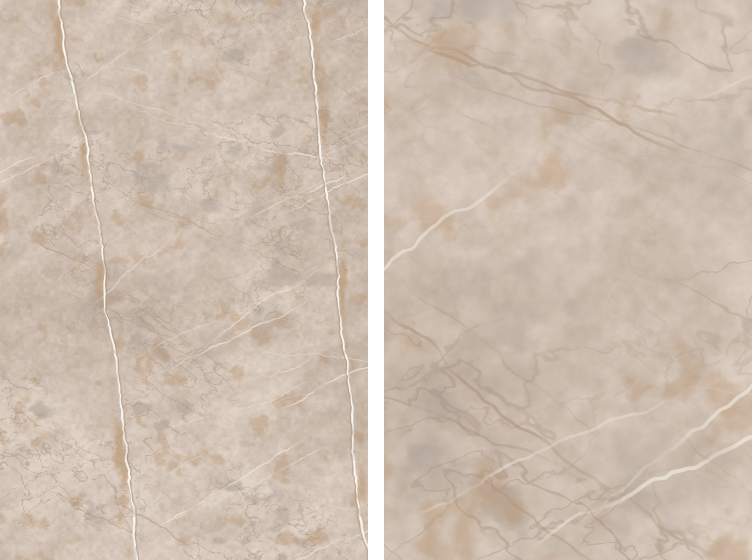
Left, the full canvas; right, a detail of the centre.
Write a WebGL 2 fragment shader that draws this texture.

```glsl
#version 300 es
precision highp float;
// Polished beige marble with white veins, ochre stains and fine brown cracks.
uniform vec2 u_resolution;
out vec4 fragColor;

float hash(vec2 p) {
    vec3 h = fract(p.xyx * 0.1031);
    h += dot(h, h.yzx + 33.33);
    return fract((h.x + h.y) * h.z);
}

float noise(vec2 p) {
    vec2 cell = floor(p), f = fract(p);
    f = f * f * (3.0 - 2.0 * f);
    return mix(mix(hash(cell), hash(cell + vec2(1, 0)), f.x),
               mix(hash(cell + vec2(0, 1)), hash(cell + 1.0), f.x), f.y);
}

vec2 rotate(vec2 p, float angle) {
    float c = cos(angle), s = sin(angle);
    return vec2(c * p.x + s * p.y, c * p.y - s * p.x);
}

float fbm(vec2 p) {
    float sum = 0.0, weight = 0.52;
    for (int i = 0; i < 5; i++) {
        sum += weight * noise(p);
        p = rotate(p, 0.65) * 2.03 + 17.3;
        weight *= 0.5;
    }
    return sum;
}

// Jagged sideways drift of a vein at distance t along it.
float wobble(float t, float seed) {
    return (noise(vec2(t * 11.0, seed)) - 0.5) * 0.020
         + (noise(vec2(t * 45.0, seed + 7.0)) - 0.5) * 0.007
         + (noise(vec2(t * 150.0, seed + 13.0)) - 0.5) * 0.003;
}

float stroke(float d, float width, float pixel) {
    return 1.0 - smoothstep(width - 0.7 * pixel, width + 0.7 * pixel, abs(d));
}

// Broken, tapering vein through a centre point.
float vein(vec2 p, vec2 centre, float angle, float halfLength, float width, float seed, float pixel) {
    vec2 q = rotate(p - centre, angle);
    if (abs(q.x) > halfLength || abs(q.y) > 0.03) return 0.0;
    float taper = 1.0 - smoothstep(0.45, 1.0, abs(q.x) / halfLength);
    float broken = 0.3 + 0.7 * smoothstep(0.25, 0.65, noise(vec2(q.x * 38.0, seed + 3.0)));
    return stroke(q.y - wobble(q.x, seed), width, pixel) * taper * broken;
}

// Groups of nearly parallel veins scattered over the slab.
float veinGroups(vec2 p, int groups, float angle, float spread, float width, float seed, float pixel) {
    float total = 0.0;
    for (int g = 0; g < groups; g++) {
        vec2 id = vec2(float(g) + 0.5, seed);
        vec2 home = vec2(hash(id) * 0.68, (float(g) + hash(id + 31.0)) / float(groups));
        float lean = angle + (hash(id + 57.0) - 0.5) * spread;
        for (int k = 0; k < 4; k++) {
            vec2 key = id + vec2(float(k) * 19.0, 83.0);
            vec2 shift = vec2(hash(key) - 0.5, hash(key + 11.0) - 0.5) * vec2(0.20, 0.10);
            float size = mix(0.04, 0.17, hash(key + 23.0));
            float strength = mix(0.25, 1.0, pow(hash(key + 41.0), 1.7));
            float line = vein(p, home + rotate(shift, -lean), lean + (hash(key + 5.0) - 0.5) * 0.16,
                              size, width * (0.5 + strength), key.x + key.y, pixel);
            total = max(total, line * strength);
        }
    }
    return total;
}

// Signed sideways distance to a long, steep vein.
float steepVein(vec2 p, float top, float run, float bulge, float seed) {
    float t = 1.0 - p.y;
    return p.x - top - run * t - bulge * t * (1.0 - t) - 0.7 * wobble(t, seed);
}

float stain(vec2 p, float d, float offset, float seed) {
    float band = (d - offset) / 0.010;
    return exp(-band * band) * smoothstep(0.42, 0.72, fbm(p * vec2(35.0, 14.0) + seed));
}

float cracks(vec2 p, float thickness) {
    return 1.0 - smoothstep(0.0, thickness, abs(fbm(p) - 0.5));
}

void main() {
    float pixel = 1.0 / u_resolution.y;
    vec2 p = gl_FragCoord.xy * pixel;

    // Cloudy stone body with fine grain
    float broad = fbm(p * 4.5 + 3.0) - 0.5;
    float mottle = fbm(rotate(p, 0.5) * vec2(22.0, 34.0)) - 0.5;
    float grain = fbm(p * 130.0 + 9.0) - 0.5;
    float tone = 0.10 * broad + 0.11 * mottle + 0.085 * grain;
    tone += 0.018 * (smoothstep(0.45, 0.0, p.y) - 0.4);
    vec3 color = vec3(0.811, 0.752, 0.699) + tone * vec3(1.0, 1.08, 1.15);

    // Grey clouds and crackled patches
    float patches = smoothstep(0.47, 0.68, fbm(p * 7.0 + 41.0));
    float blotch = smoothstep(0.58, 0.74, fbm(p * vec2(24.0, 30.0) + 71.0));
    color = mix(color, vec3(0.69, 0.64, 0.60), blotch * (0.15 + 0.45 * patches));
    float crackle = cracks(rotate(p, -0.55) * vec2(13.0, 26.0) + 5.0, 0.022);
    crackle = max(crackle, cracks(rotate(p, 0.5) * vec2(17.0, 34.0) + 29.0, 0.020) * 0.8);
    color = mix(color, vec3(0.66, 0.58, 0.51), crackle * (0.10 + 0.42 * patches));

    // Ochre stains beside the steep veins and in scattered flecks
    float left = steepVein(p, 0.104, 0.139, 0.050, 4.0);
    float right = steepVein(p, 0.547, 0.108, 0.012, 22.0);
    float ochre = stain(p, left, -0.007, 12.0) + stain(p, right, 0.009, 52.0);
    ochre += 0.6 * smoothstep(0.63, 0.78, fbm(p * 28.0 + 97.0));
    color = mix(color, vec3(0.72, 0.58, 0.44), clamp(ochre, 0.0, 1.0) * 0.62);

    // Thin brown fissures falling to the right, pale veins rising to it
    float fissures = veinGroups(p, 7, -0.50, 0.45, 0.0007, 6.0, pixel);
    color = mix(color, vec3(0.67, 0.56, 0.46), fissures * 0.55);
    float pale = veinGroups(p, 12, 0.50, 0.25, 0.0008, 15.0, pixel);
    pale = max(pale, 0.7 * veinGroups(p, 3, -0.22, 0.25, 0.0008, 37.0, pixel));
    pale = max(pale, vein(p, vec2(0.48, 0.733), -0.20, 0.14, 0.0014, 61.0, pixel));
    color = mix(color, vec3(0.93, 0.90, 0.86), pale * 0.80);

    // Steep white veins with a faint dark rim
    float swell = 0.0010 + 0.0013 * noise(vec2(p.y * 55.0, 8.0));
    float rim = max(stroke(left - 0.0015, swell + 0.001, pixel), stroke(right + 0.0015, swell + 0.001, pixel));
    color = mix(color, vec3(0.62, 0.53, 0.45), rim * 0.40);
    float core = max(stroke(left, swell, pixel), stroke(right, swell, pixel));
    core *= 0.60 + 0.40 * smoothstep(0.2, 0.5, noise(vec2(p.y * 70.0, 19.0)));
    color = mix(color, vec3(0.97, 0.96, 0.94), core);

    fragColor = vec4(clamp(color, 0.0, 1.0), 1.0);
}
```
